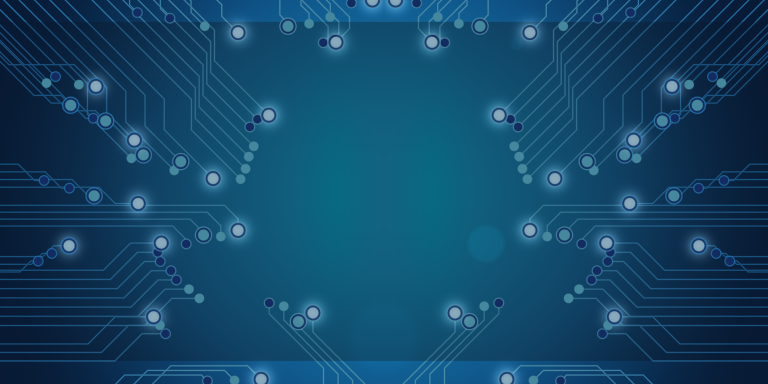
Give the GLSL for this background, as a Shadertoy shader.

```glsl
// Mirrored circuit-board traces and glowing pads around a calm teal centre.

const vec3 EDGE = vec3(0.03, 0.10, 0.20);
const vec3 MIDDLE = vec3(0.06, 0.24, 0.38);
const vec3 CENTRE = vec3(0.07, 0.385, 0.505);
const vec3 STRIP_LIGHT = vec3(0.0, 0.09, 0.16);
const vec3 WIRE_OUTER = vec3(0.15, 0.50, 0.74);
const vec3 WIRE_INNER = vec3(0.34, 0.58, 0.66);
const vec3 NODE_TEAL = vec3(0.27, 0.53, 0.61);
const vec3 NODE_NAVY = vec3(0.07, 0.17, 0.38);
const vec3 PAD_PALE = vec3(0.55, 0.67, 0.74);
const float WIRE_RADIUS = 0.0015;
const float NODE_RADIUS = 0.0125;
const float PAD_RADIUS = 0.021;
const float STRIP_LOW = 0.060;
const float STRIP_HIGH = 0.943;

// Nearest distances to each kind of part, plus summed pad light.
struct Board { float wire; float plain; float socket; float pad; float glow; };

float hash(vec2 p) {
    return fract(sin(dot(p, vec2(127.1, 311.7))) * 437.585);
}

float segment(vec2 p, vec2 a, vec2 b) {
    vec2 ab = b - a;
    return length(p - a - ab * clamp(dot(p - a, ab) / dot(ab, ab), 0.0, 1.0));
}

// Unit vector of a compass octant: 0 is right, 2 is up.
vec2 octant(float k) {
    return vec2(cos(k * 0.785398), sin(k * 0.785398));
}

// Smooth coverage of the inside of a distance field.
float fill(float d, float blur) {
    return 1.0 - smoothstep(-blur, blur, d);
}

// Parallel three-part traces, each running outward from its end node.
void bundle(inout Board b, vec2 p, vec2 node, vec2 lane, vec3 turn, vec3 len, int count) {
    vec2 dir1 = octant(turn.x);
    vec2 dir2 = octant(turn.y);
    vec2 dir3 = octant(turn.z);
    for (int i = 0; i < count; i++) {
        float h = hash(node + 0.37 * float(i));
        vec2 base = node + lane * float(i);
        vec2 start = base;
        if (i > 0) start += dir1 * min(0.05, len.x * 0.8) * h;
        vec2 bend = base + dir1 * len.x;
        vec2 turnEnd = bend + dir2 * len.y;
        b.wire = min(b.wire, segment(p, start, bend));
        b.wire = min(b.wire, segment(p, bend, turnEnd));
        b.wire = min(b.wire, segment(p, turnEnd, turnEnd + dir3 * len.z));

        float d = length(p - start);
        if (i == 0) {
            b.pad = min(b.pad, d);
            b.glow += exp(-d * d * 1300.0);
        } else if (h > 0.84) b.pad = min(b.pad, d);
        else if (h > 0.42) b.socket = min(b.socket, d);
        else b.plain = min(b.plain, d);
    }
}

Board routeBoard(vec2 p) {
    Board b = Board(9.0, 9.0, 9.0, 9.0, 0.0);
    // Upper diagonals
    bundle(b, p, vec2(0.70, 0.70), vec2(-0.01, -0.03), vec3(3, 2, 3), vec3(0.20, 0.08, 0.8), 7);
    bundle(b, p, vec2(0.555, 0.535), vec2(-0.05, 0.01), vec3(3, 2, 3), vec3(0.18, 0.08, 0.8), 5);
    bundle(b, p, vec2(0.35, 0.635), vec2(-0.045, 0.02), vec3(3, 4, 3), vec3(0.08, 0.07, 0.6), 4);
    bundle(b, p, vec2(0.25, 0.775), vec2(-0.04, 0.0), vec3(3, 4, 3), vec3(0.08, 0.05, 0.6), 4);
    bundle(b, p, vec2(0.62, 0.915), vec2(-0.08, 0.01), vec3(3, 2, 3), vec3(0.06, 0.03, 0.3), 4);
    // Middle and lower horizontals
    bundle(b, p, vec2(0.36, 0.47), vec2(-0.07, 0.02), vec3(4, 3, 4), vec3(0.06, 0.06, 0.6), 4);
    bundle(b, p, vec2(0.62, 0.40), vec2(-0.045, -0.018), vec3(2, 3, 4), vec3(0.03, 0.05, 0.9), 4);
    bundle(b, p, vec2(0.18, 0.36), vec2(-0.03, -0.02), vec3(4, 5, 4), vec3(0.04, 0.04, 0.4), 3);
    bundle(b, p, vec2(0.42, 0.367), vec2(0.018, -0.024), vec3(4, 5, 4), vec3(0.08, 0.10, 0.9), 7);
    bundle(b, p, vec2(0.40, 0.175), vec2(0.035, -0.022), vec3(4, 5, 4), vec3(0.10, 0.10, 0.9), 3);
    bundle(b, p, vec2(0.68, 0.012), vec2(-0.06, -0.012), vec3(3, 4, 5), vec3(0.05, 0.20, 0.5), 3);
    // Fans at the top and bottom centre
    bundle(b, p, vec2(0.815, 0.185), vec2(-0.038, 0.016), vec3(6, 7, 6), vec3(0.05, 0.20, 0.5), 4);
    bundle(b, p, vec2(0.875, 0.89), vec2(-0.028, -0.012), vec3(1, 2, 3), vec3(0.05, 0.03, 0.4), 3);
    bundle(b, p, vec2(0.97, 1.0), vec2(-0.055, -0.025), vec3(2, 3, 2), vec3(0.04, 0.03, 0.3), 5);
    return b;
}

void mainImage(out vec4 fragColor, in vec2 fragCoord) {
    float px = 0.8 / iResolution.y;
    vec2 c = (fragCoord - 0.5 * iResolution.xy) / iResolution.y;
    vec2 p = vec2(1.0 - abs(c.x), c.y + 0.5);

    // Backdrop with twin soft columns of teal
    float r = length(c * vec2(1.0, 1.15));
    vec3 col = mix(MIDDLE, EDGE, smoothstep(0.52, 1.08, r));
    col = mix(CENTRE, col, smoothstep(0.08, 0.78, r));
    vec2 column = vec2((abs(c.x) - 0.13) / 0.08, c.y / 0.24);
    col += vec3(-0.035, 0.025, 0.005) * exp(-dot(column, column));

    // Faint bokeh
    col += vec3(0.0, 0.045, 0.05) * fill(length(c - vec2(0.266, -0.135)) - 0.047, 0.008);
    col += vec3(0.0, 0.018, 0.022) * fill(length(c - vec2(0.0, -0.38)) - 0.09, 0.02);
    col += vec3(0.0, 0.025, 0.03) * fill(length(c - vec2(0.346, 0.385)) - 0.016, 0.004);

    // Lighter strips along top and bottom
    float strip = max(fill(STRIP_HIGH - p.y, px), fill(p.y - STRIP_LOW, px));
    col += STRIP_LIGHT * strip * (1.0 - smoothstep(0.2, 1.1, abs(c.x)));

    // Traces, then nodes and light
    Board b = routeBoard(p);
    vec3 wire = mix(WIRE_OUTER, WIRE_INNER, smoothstep(0.1, 0.65, p.x));
    col = mix(col, wire, fill(b.wire - WIRE_RADIUS, px) * mix(0.58, 0.9, strip));
    col += vec3(0.30, 0.36, 0.38) * b.glow;
    col = mix(col, NODE_TEAL, fill(b.plain - NODE_RADIUS, px));
    col = mix(col, NODE_NAVY, fill(b.socket - NODE_RADIUS, px));
    col = mix(col, wire, 0.7 * fill(abs(b.socket - NODE_RADIUS) - WIRE_RADIUS, px));
    col = mix(col, NODE_NAVY, 0.8 * fill(b.pad - PAD_RADIUS, px));
    col = mix(col, wire, 0.8 * fill(abs(b.pad - PAD_RADIUS) - WIRE_RADIUS, px));
    col = mix(col, mix(NODE_TEAL, PAD_PALE, min(b.glow, 1.0)), fill(b.pad - 0.0145, px));
    fragColor = vec4(clamp(col, 0.0, 1.0), 1.0);
}
```
